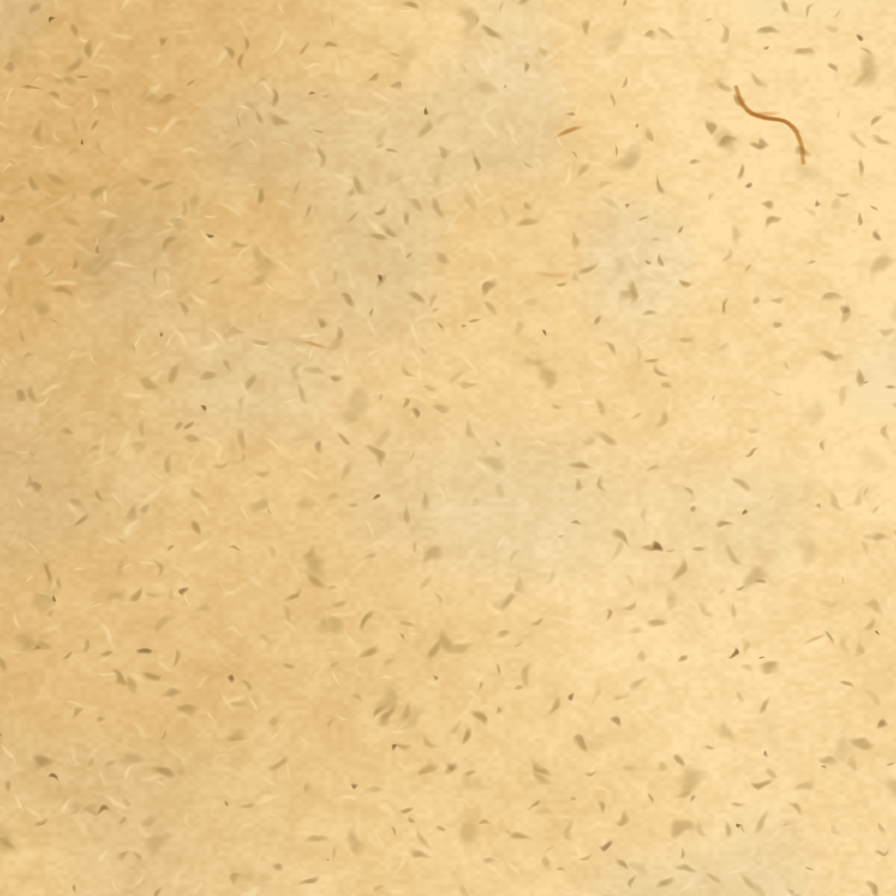
A three.js fragment shader for this texture:

```glsl
varying vec2 vUv;

const vec3 SHADE_COLOR = vec3(0.84, 0.67, 0.415);
const vec3 LIGHT_COLOR = vec3(0.985, 0.86, 0.63);
const vec3 OLIVE_COLOR = vec3(0.64, 0.52, 0.30);
const vec3 DOT_COLOR = vec3(0.38, 0.25, 0.11);
const vec3 RUST_COLOR = vec3(0.66, 0.38, 0.11);
const vec3 PALE_COLOR = vec3(1.0, 0.91, 0.70);
const vec3 GREY_TINT = vec3(-0.025, 0.0, 0.03);

const float LEFT_TONE = 0.40;
const float RIGHT_TONE = 0.93;
const float CLOUD_CONTRAST = 0.50;
const float MOTTLE_CONTRAST = 0.42;
const float GRAIN_CONTRAST = 0.26;
const float RAGGEDNESS = 0.007;
const float STRAND_WIDTH = 0.0032;
const int STRAND_STEPS = 16;

float hash(vec2 p) {
  vec3 q = fract(p.xyx * 0.1031);
  q += dot(q, q.yzx + 33.33);
  return fract((q.x + q.y) * q.z);
}

float noise(vec2 p) {
  vec2 i = floor(p);
  vec2 f = fract(p);
  f = f * f * (3.0 - 2.0 * f);
  float low = mix(hash(i), hash(i + vec2(1.0, 0.0)), f.x);
  float high = mix(hash(i + vec2(0.0, 1.0)), hash(i + 1.0), f.x);
  return mix(low, high, f.y);
}

// Layered noise, centred on zero
float fbm(vec2 p) {
  float sum = 0.0;
  float amp = 0.5;
  for (int i = 0; i < 4; i++) {
    sum += amp * (noise(p) - 0.5);
    p = mat2(1.6, 1.2, -1.2, 1.6) * p + 17.3;
    amp *= 0.55;
  }
  return sum;
}

// Soft bent flecks, one per chosen cell; halfSize is in canvas units
float flecks(vec2 uv, float cells, float share, vec2 halfSize, float spread, float seed) {
  vec2 p = uv * cells;
  vec2 home = floor(p);
  float cover = 0.0;
  for (int y = -1; y <= 1; y++) {
    for (int x = -1; x <= 1; x++) {
      vec2 cell = home + vec2(float(x), float(y));
      vec2 key = cell + seed;
      if (hash(key + 3.1) > share) continue;
      vec2 center = cell + vec2(hash(key + 11.7), hash(key + 29.3));
      float angle = (hash(key + 41.9) - 0.5) * spread;
      float c = cos(angle);
      float s = sin(angle);
      vec2 local = mat2(c, -s, s, c) * (p - center) / cells;
      vec2 q = local / (halfSize * mix(0.5, 1.2, hash(key + 53.3)));
      q.y += (hash(key + 67.1) - 0.5) * 1.6 * q.x * q.x;
      float strength = mix(0.3, 1.0, hash(key + 71.7));
      cover = max(cover, strength * (1.0 - smoothstep(0.25, 1.15, length(q))));
    }
  }
  return cover;
}

vec2 strandPoint(float t) {
  vec2 a = mix(vec2(0.822, 0.903), vec2(0.836, 0.835), t);
  vec2 b = mix(vec2(0.836, 0.835), vec2(0.892, 0.905), t);
  vec2 c = mix(vec2(0.892, 0.905), vec2(0.897, 0.818), t);
  return mix(mix(a, b, t), mix(b, c, t), t);
}

// Single curled fibre, thinning at its ends
float strand(vec2 uv) {
  float cover = 0.0;
  vec2 start = strandPoint(0.0);
  for (int i = 1; i <= STRAND_STEPS; i++) {
    float t = float(i) / float(STRAND_STEPS);
    vec2 end = strandPoint(t);
    vec2 edge = end - start;
    float along = clamp(dot(uv - start, edge) / dot(edge, edge), 0.0, 1.0);
    float d = length(uv - start - edge * along);
    float body = mix(0.55, 1.0, 4.0 * t * (1.0 - t));
    cover = max(cover, body * (1.0 - smoothstep(0.2, 1.2, d / STRAND_WIDTH)));
    start = end;
  }
  return cover;
}

void main() {
  vec2 uv = vUv;
  vec2 warp = vec2(noise(uv * 85.0), noise(uv * 85.0 + 57.0)) - 0.5;
  vec2 ragged = uv + RAGGEDNESS * warp;

  // Uneven light and paper pulp
  float tone = mix(LEFT_TONE, RIGHT_TONE, smoothstep(-0.05, 1.0, uv.x));
  tone -= 0.2 * exp(-14.0 * dot(uv - vec2(0.0, 1.0), uv - vec2(0.0, 1.0)));
  tone += CLOUD_CONTRAST * fbm(uv * 4.0 + 8.0);
  tone += MOTTLE_CONTRAST * fbm(ragged * vec2(34.0, 44.0));
  tone += GRAIN_CONTRAST * (noise(uv * vec2(150.0, 190.0) + 31.0) - 0.5);
  vec3 color = mix(SHADE_COLOR, LIGHT_COLOR, clamp(tone, -0.2, 1.08));
  color += GREY_TINT * smoothstep(0.5, 0.85, noise(uv * 7.0 + 19.0));

  // Pale fibres, olive flecks and stains
  color = mix(color, PALE_COLOR, 0.45 * flecks(ragged, 32.0, 0.55, vec2(0.015, 0.0034), 2.6, 101.0));
  color = mix(color, OLIVE_COLOR, 0.42 * flecks(ragged, 13.0, 0.4, vec2(0.019, 0.011), 3.1, 211.0));
  color = mix(color, OLIVE_COLOR, 0.62 * flecks(ragged, 33.0, 0.4, vec2(0.012, 0.0048), 3.1, 307.0));

  // Dark dots and rust strands
  color = mix(color, DOT_COLOR, 0.62 * flecks(ragged, 15.0, 0.32, vec2(0.0068, 0.0044), 3.1, 401.0));
  color = mix(color, RUST_COLOR, 0.55 * flecks(uv, 6.0, 0.25, vec2(0.019, 0.0034), 1.0, 503.0));
  color = mix(color, RUST_COLOR, 0.85 * strand(uv + 0.2 * RAGGEDNESS * warp));

  gl_FragColor = vec4(color, 1.0);
}
```
